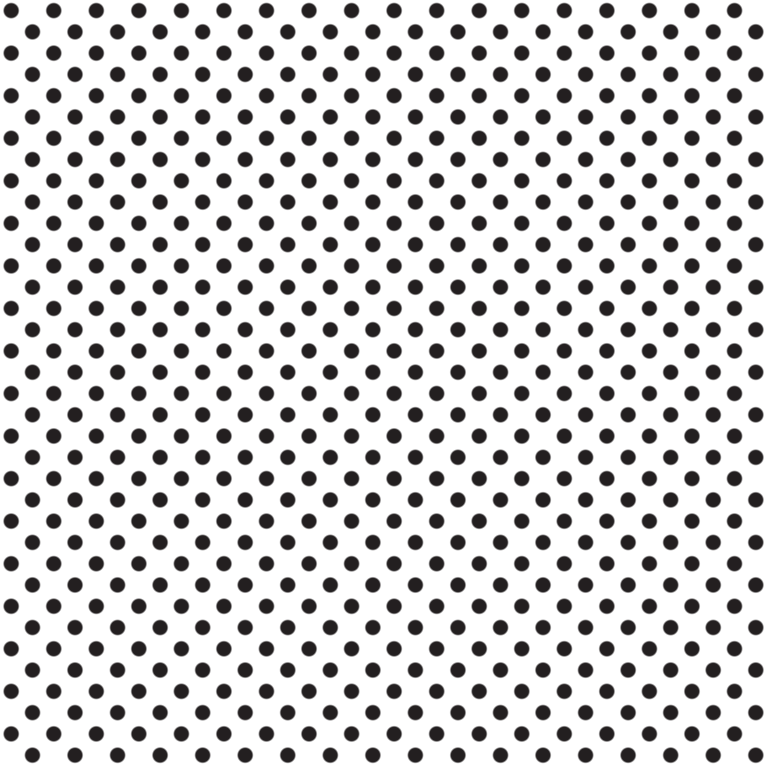
Give the GLSL for this pattern, as a WebGL 2 fragment shader.

```glsl
#version 300 es
precision highp float;

uniform vec2 u_resolution;
out vec4 fragColor;

const vec3 PAPER = vec3(1.0);
const vec3 INK = vec3(0.137, 0.122, 0.126);

const float PITCH = 0.0554;                      // spacing of dots along a row
const vec2 FIRST_DOT = vec2(0.0146, 0.9862);     // dot nearest the upper left corner
const float DOT_RADIUS = 0.0098;
const float EDGE_SOFTNESS = 0.0015;

// Distance to the nearest point of a square lattice
float latticeDistance(vec2 p, vec2 origin, float pitch) {
    vec2 cell = fract((p - origin) / pitch + 0.5) - 0.5;
    return length(cell) * pitch;
}

// Two square lattices, the second shifted by half a cell
float staggeredDistance(vec2 p, vec2 origin, float pitch) {
    float corners = latticeDistance(p, origin, pitch);
    float centers = latticeDistance(p, origin + 0.5 * pitch, pitch);
    return min(corners, centers);
}

float discCoverage(float dist, float radius, float softness) {
    return 1.0 - smoothstep(radius - softness, radius + softness, dist);
}

void main() {
    vec2 uv = gl_FragCoord.xy / u_resolution;

    // Keep the edge at least a pixel wide on small canvases
    float pixel = 1.0 / min(u_resolution.x, u_resolution.y);
    float softness = max(EDGE_SOFTNESS, 0.7 * pixel);

    float dist = staggeredDistance(uv, FIRST_DOT, PITCH);
    float dots = discCoverage(dist, DOT_RADIUS, softness);
    fragColor = vec4(mix(PAPER, INK, dots), 1.0);
}
```
